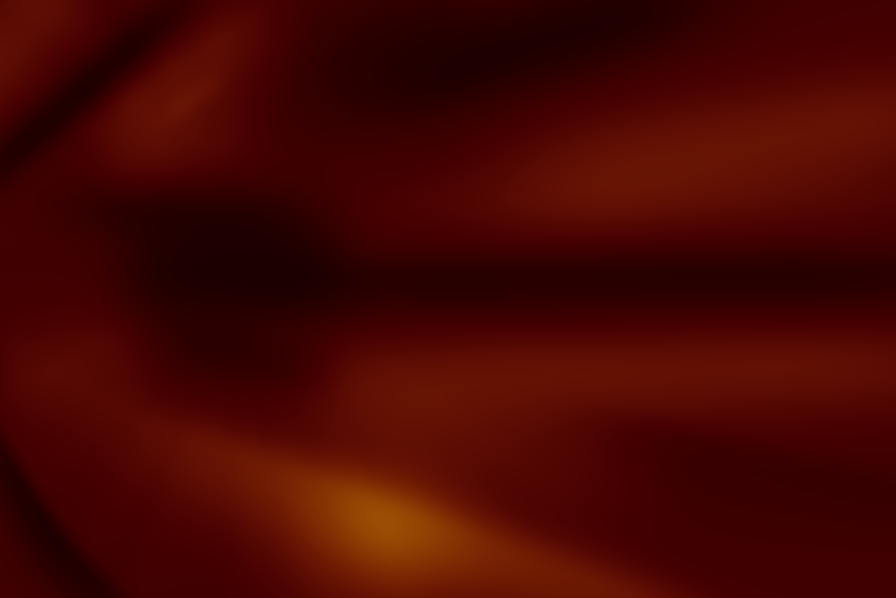
A WebGL 1 fragment shader for this background:

```glsl
precision highp float;

uniform vec2 u_resolution;

const float ASPECT = 1.5;             // layout spans 1.5 x 1 units
const float BASE_HEAT = 0.25;
const float MIN_HEAT = 0.10;
const vec2 HOLLOW = vec2(0.39, 0.55); // where the rays converge
const float GRAIN_AMOUNT = 0.018;
const float GRAIN_SCALE = 6.0;
const float GRAIN_STRETCH = 0.8;
const vec2 CORE = vec2(0.635, 0.10);
const vec2 CORE_SIZE = vec2(0.15, 0.14);
const float CORE_HEAT = 0.18;

vec2 hashGradient(vec2 cell) {
  float angle = 6.2832 * fract(sin(dot(cell, vec2(127.1, 311.7))) * 437.585);
  return vec2(cos(angle), sin(angle));
}

float gradientNoise(vec2 p) {
  vec2 i = floor(p);
  vec2 f = fract(p);
  vec2 s = f * f * f * (f * (f * 6.0 - 15.0) + 10.0);
  vec2 e = vec2(1.0, 0.0);
  float low = mix(dot(hashGradient(i), f),
                  dot(hashGradient(i + e.xy), f - e.xy), s.x);
  float high = mix(dot(hashGradient(i + e.yx), f - e.yx),
                   dot(hashGradient(i + e.xx), f - e.xx), s.x);
  return mix(low, high, s.y);
}

// Soft beam from a to b, with its own falloff on each side.
float streak(vec2 p, vec2 a, vec2 b, float above, float below) {
  vec2 axis = b - a;
  float size = length(axis);
  vec2 dir = axis / size;
  vec2 q = p - a;
  float along = 2.0 * dot(q, dir) / size - 1.0;
  float side = dir.x * q.y - dir.y * q.x;
  float across = side / (side > 0.0 ? above : below);
  along *= along;
  return exp(-along * along - across * across);
}

float glows(vec2 p) {
  // Upper left
  float heat = 0.12 * streak(p, vec2(-0.08, 0.82), vec2(0.12, 1.05), 0.10, 0.08);
  heat += 0.11 * streak(p, vec2(0.16, 0.77), vec2(0.46, 0.99), 0.05, 0.09);
  heat += 0.04 * streak(p, vec2(0.27, 0.795), vec2(0.37, 0.87), 0.025, 0.02);
  heat += 0.06 * streak(p, vec2(0.18, 0.72), vec2(0.42, 0.78), 0.07, 0.06);
  // Upper right
  heat += 0.15 * streak(p, vec2(0.85, 0.69), vec2(1.65, 0.83), 0.09, 0.10);
  heat += 0.05 * streak(p, vec2(0.60, 0.65), vec2(1.60, 0.67), 0.06, 0.06);
  // Middle bands
  heat += 0.13 * streak(p, vec2(0.55, 0.37), vec2(1.65, 0.39), 0.07, 0.09);
  heat += 0.07 * streak(p, vec2(0.50, 0.35), vec2(1.08, 0.18), 0.10, 0.10);
  heat += 0.08 * streak(p, vec2(0.0, 0.37), vec2(0.24, 0.42), 0.08, 0.09);
  // Amber beam and its core
  heat += 0.18 * streak(p, vec2(0.20, 0.30), vec2(1.22, -0.06), 0.055, 0.11);
  vec2 c = (p - CORE) / CORE_SIZE;
  return heat + CORE_HEAT * exp(-dot(c, c));
}

float shade(float light, float depth, float shadow) {
  return light * (1.0 - depth * shadow);
}

float shadows(vec2 p) {
  float light = 1.0;
  // Hollow and the dark seam leaving it
  light = shade(light, 0.52, streak(p, vec2(0.20, 0.55), vec2(0.58, 0.56), 0.10, 0.10));
  light = shade(light, 0.43, streak(p, vec2(0.40, 0.53), vec2(1.70, 0.54), 0.045, 0.06));
  light = shade(light, 0.30, streak(p, vec2(0.10, 0.65), vec2(0.50, 0.63), 0.05, 0.05));
  light = shade(light, 0.28, streak(p, vec2(0.28, 0.43), vec2(0.55, 0.37), 0.06, 0.05));
  // Top
  light = shade(light, 0.50, streak(p, vec2(0.60, 0.83), vec2(1.20, 1.02), 0.10, 0.07));
  light = shade(light, 0.24, streak(p, vec2(0.46, 0.84), vec2(0.80, 1.0), 0.12, 0.10));
  // Left folds, the lower one gently bowed
  light = shade(light, 0.52, streak(p, vec2(-0.06, 0.67), vec2(0.31, 1.0), 0.04, 0.035));
  vec2 bowed = p + vec2(0.0, 0.025 * sin(p.x * 16.0));
  light = shade(light, 0.50, streak(bowed, vec2(-0.04, 0.30), vec2(0.21, -0.03), 0.022, 0.06));
  // Lower right fold
  light = shade(light, 0.17, streak(p, vec2(1.0, 0.29), vec2(1.62, 0.15), 0.035, 0.11));
  return light;
}

// Deep red warming to amber; heat is the red channel.
vec3 ember(float heat) {
  float warm = max(heat - 0.27, 0.0);
  return vec3(heat, warm * (0.4 + 1.5 * warm), 0.01 * smoothstep(0.2, 0.35, heat));
}

void main() {
  vec2 p = gl_FragCoord.xy / u_resolution * vec2(ASPECT, 1.0);

  // Faint grain drawn out along the rays
  vec2 ray = p - HOLLOW;
  float reach = length(ray);
  vec2 grainPoint = ray / max(reach, 0.001) * GRAIN_SCALE + reach * GRAIN_STRETCH;
  float grain = gradientNoise(grainPoint) * smoothstep(0.05, 0.5, reach);

  float heat = (BASE_HEAT + glows(p)) * shadows(p) + GRAIN_AMOUNT * grain;
  gl_FragColor = vec4(ember(max(heat, MIN_HEAT)), 1.0);
}
```
